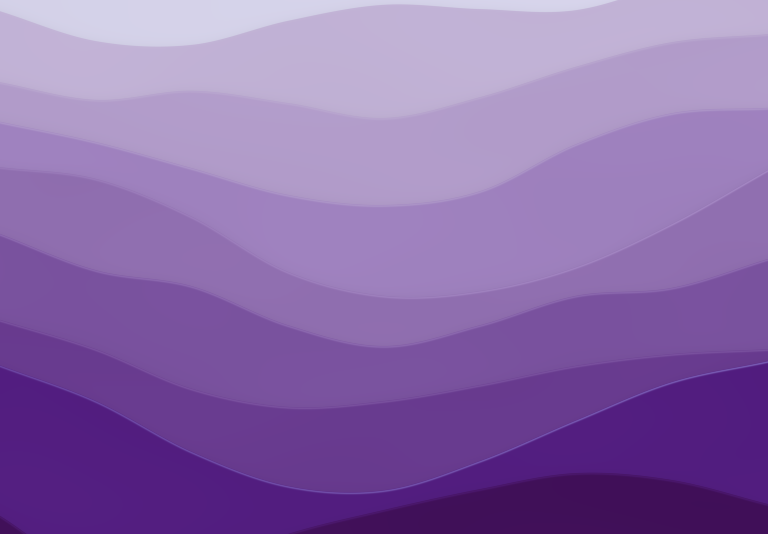
Reproduce this background procedurally as a Shadertoy shader.

```glsl
// Layered violet hills: eight translucent-looking paper waves, pale at the top
// and dark at the bottom. Each crest is a smooth spline over evenly spaced
// heights; signed distance gives its soft edge, thin bright rim and faint shadow.

const int SPANS = 8;

vec2 hashGradient(vec2 cell) {
    float a = 6.2832 * fract(sin(dot(cell, vec2(127.1, 311.7))) * 4375.85);
    return vec2(cos(a), sin(a));
}

float gradientNoise(vec2 p) {
    vec2 i = floor(p), f = fract(p);
    vec2 u = f * f * f * (f * (f * 6.0 - 15.0) + 10.0);
    vec2 e = vec2(1.0, 0.0);
    float a = dot(hashGradient(i), f);
    float b = dot(hashGradient(i + e.xy), f - e.xy);
    float c = dot(hashGradient(i + e.yx), f - e.yx);
    float d = dot(hashGradient(i + e.xx), f - e.xx);
    return mix(mix(a, b, u.x), mix(c, d, u.x), u.y);
}

// Catmull-Rom height of a crest, x from 0 to 1
float crestHeight(float x, float[9] h) {
    float s = clamp(x, 0.0, 1.0) * float(SPANS);
    int i = min(int(s), SPANS - 1);
    float t = s - float(i);
    float b = h[i], c = h[i + 1];
    float a = i > 0 ? h[i - 1] : 2.0 * b - c;
    float d = i < SPANS - 1 ? h[i + 2] : 2.0 * c - b;
    return b + 0.5 * t * (c - a + t * (2.0 * a - 5.0 * b + 4.0 * c - d
             + t * (3.0 * (b - c) + d - a)));
}

// Approximate distance to the crest, positive above it, in canvas heights
float crestDistance(vec2 uv, float aspect, float[9] h) {
    float e = 0.004;
    float lo = max(uv.x - e, 0.0), hi = min(uv.x + e, 1.0);
    float slope = (crestHeight(hi, h) - crestHeight(lo, h)) / ((hi - lo) * aspect);
    return (uv.y - crestHeight(uv.x, h)) * inversesqrt(1.0 + slope * slope);
}

// Lay one wave over the colour behind it
vec3 addWave(vec3 behind, vec2 uv, float aspect, float[9] h, vec3 tint, vec3 rim, float rimAmount) {
    float d = crestDistance(uv, aspect, h);
    float aa = 0.7 / iResolution.y;
    float shadow = 0.025 * exp(-max(d, 0.0) / 0.008);
    float wash = 0.012 * gradientNoise(uv * vec2(3.0, 4.0) + tint.xy * 20.0);
    vec3 body = tint + wash;
    float line = exp(-pow((d + 0.0018) / 0.0020, 2.0));
    body = mix(body, rim, line * rimAmount);
    return mix(behind * (1.0 - shadow), body, smoothstep(aa, -aa, d));
}

void mainImage(out vec4 fragColor, in vec2 fragCoord) {
    vec2 uv = fragCoord / iResolution.xy;
    float aspect = iResolution.x / iResolution.y;

    // Pale sky
    vec3 color = mix(vec3(0.83, 0.82, 0.91), vec3(0.85, 0.84, 0.93), uv.x);

    // Light upper waves
    vec3 paleRim = vec3(0.78, 0.74, 0.85);
    color = addWave(color, uv, aspect,
        float[9](0.979, 0.923, 0.916, 0.961, 0.991, 0.983, 0.981, 1.034, 1.094),
        vec3(0.755, 0.695, 0.835), paleRim, 0.15);
    color = addWave(color, uv, aspect,
        float[9](0.846, 0.813, 0.830, 0.807, 0.779, 0.818, 0.875, 0.921, 0.936),
        vec3(0.695, 0.610, 0.790), paleRim, 0.25);
    color = addWave(color, uv, aspect,
        float[9](0.772, 0.734, 0.685, 0.635, 0.616, 0.642, 0.730, 0.788, 0.798),
        vec3(0.620, 0.505, 0.745), paleRim, 0.30);

    // Middle waves
    vec3 lilacRim = vec3(0.70, 0.60, 0.82);
    color = addWave(color, uv, aspect,
        float[9](0.687, 0.665, 0.594, 0.491, 0.446, 0.455, 0.500, 0.581, 0.682),
        vec3(0.565, 0.435, 0.690), lilacRim, 0.25 + 0.3 * uv.x);
    color = addWave(color, uv, aspect,
        float[9](0.562, 0.494, 0.464, 0.391, 0.352, 0.391, 0.446, 0.461, 0.515),
        vec3(0.475, 0.320, 0.620), lilacRim, 0.30);
    color = addWave(color, uv, aspect,
        float[9](0.401, 0.346, 0.272, 0.238, 0.249, 0.279, 0.315, 0.337, 0.346),
        vec3(0.408, 0.230, 0.560), lilacRim, 0.22);

    // Deep lower waves
    vec3 blueRim = vec3(0.53, 0.45, 0.78);
    color = addWave(color, uv, aspect,
        float[9](0.316, 0.249, 0.154, 0.090, 0.082, 0.137, 0.213, 0.285, 0.324),
        vec3(0.322, 0.115, 0.500), blueRim, 0.45 + 0.25 * uv.x);
    color = addWave(color, uv, aspect,
        float[9](0.034, -0.077, -0.067, 0.000, 0.045, 0.084, 0.114, 0.101, 0.056),
        vec3(0.255, 0.065, 0.350), vec3(0.36, 0.14, 0.56), 0.35);

    fragColor = vec4(color, 1.0);
}
```
